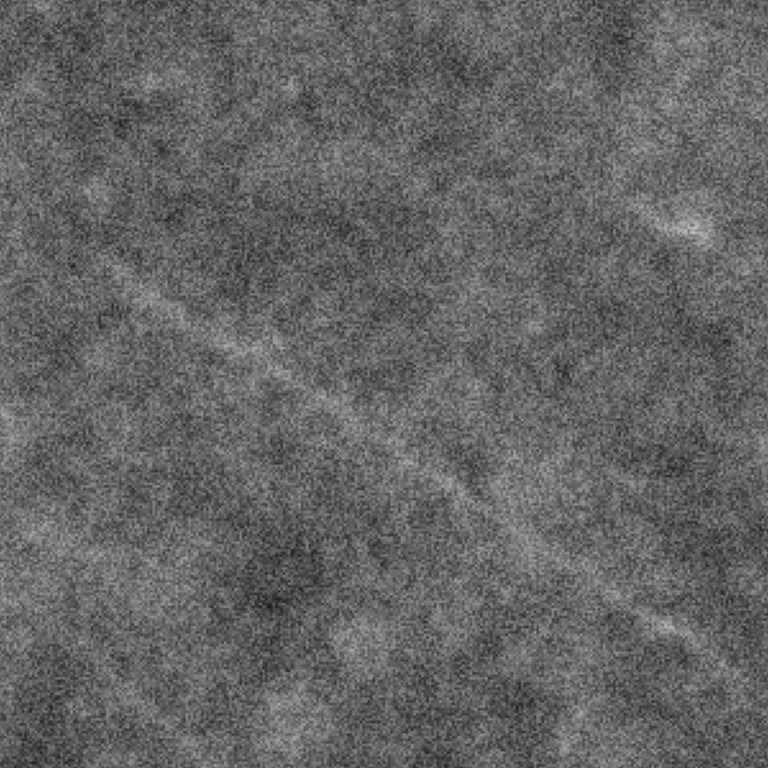
Give the GLSL for this texture, as a Shadertoy shader.

```glsl
const float BASE_GRAY = 0.393;
const float GRAIN_CELLS = 300.0;
const float GRAIN_CONTRAST = 0.19;
const int CLOUD_OCTAVES = 4;
const float CLOUD_CELLS = 7.0;
const float CLOUD_CONTRAST = 0.088;
const float SPOT_CELLS = 15.0;
const float SPOT_SHARE = 0.3;
const float SPOT_GLOW = 0.11;
const float FIBRE_WIDTH = 0.013;
const float WOBBLE = 0.028;

// Fibres: start and end
const int FIBRES = 4;
const vec4 FIBRE_ENDS[FIBRES] = vec4[](
    vec4(0.08, 0.69, 1.02, 0.09),
    vec4(0.09, 0.16, 0.28, -0.01),
    vec4(0.84, 0.74, 0.93, 0.69),
    vec4(0.64, 0.09, 0.71, 0.18));
const float FIBRE_GLOW[FIBRES] = float[](0.105, 0.10, 0.11, 0.075);

// Patches: centre, radius, brightness
const int PATCHES = 6;
const vec4 PATCH_SHAPES[PATCHES] = vec4[](
    vec4(0.475, 0.165, 0.050, 0.11),
    vec4(0.375, 0.040, 0.070, 0.11),
    vec4(0.690, 0.060, 0.065, -0.07),
    vec4(0.390, 0.240, 0.050, -0.06),
    vec4(0.040, 0.040, 0.055, -0.05),
    vec4(0.870, 0.180, 0.035, 0.07));

// Integer hash giving two values from 0 to 1
vec2 hash2(vec2 cell, uint seed) {
    uvec2 q = uvec2(ivec2(cell) + 4096) * uvec2(1597u, 3571u);
    uint h = (q.x ^ (q.y << 8)) + seed * 7919u;
    h = (h ^ (h >> 16)) * 73244475u;
    h = (h ^ (h >> 15)) * 73244475u;
    h ^= h >> 16;
    return vec2(h & 65535u, h >> 16) / 65535.0;
}

// Smooth noise with two independent channels
vec2 noise2(vec2 p, uint seed) {
    vec2 cell = floor(p);
    vec2 f = fract(p);
    f = f * f * (3.0 - 2.0 * f);
    vec2 low = mix(hash2(cell, seed), hash2(cell + vec2(1, 0), seed), f.x);
    vec2 high = mix(hash2(cell + vec2(0, 1), seed), hash2(cell + 1.0, seed), f.x);
    return mix(low, high, f.y);
}

float clouds(vec2 p) {
    float sum = 0.0;
    float scale = CLOUD_CELLS;
    mat2 turn = mat2(0.8, 0.6, -0.6, 0.8);
    for (int i = 0; i < CLOUD_OCTAVES; i++) {
        p = turn * p;
        sum += noise2(p * scale, uint(i + 1)).x - 0.5;
        scale *= 2.05;
    }
    return sum;
}

// Soft bright dots scattered on a jittered grid
float spots(vec2 p) {
    vec2 cell = floor(p * SPOT_CELLS);
    float glow = 0.0;
    for (int y = -1; y <= 1; y++)
    for (int x = -1; x <= 1; x++) {
        vec2 id = cell + vec2(x, y);
        vec2 kind = hash2(id, 21u);
        vec2 offset = p * SPOT_CELLS - id - hash2(id, 22u);
        float radius = mix(0.14, 0.28, kind.y);
        float strength = step(kind.x, SPOT_SHARE) * mix(1.0, 0.5, kind.y);
        glow += strength * exp(-dot(offset, offset) / (radius * radius));
    }
    return glow;
}

float segmentDistance(vec2 p, vec2 a, vec2 b) {
    vec2 along = b - a;
    float t = clamp(dot(p - a, along) / dot(along, along), 0.0, 1.0);
    return length(p - a - along * t);
}

void mainImage(out vec4 fragColor, in vec2 fragCoord) {
    vec2 uv = fragCoord / iResolution.xy;
    vec2 warped = uv + WOBBLE * (noise2(uv * 9.0, 11u) - 0.5)
                     + 0.6 * WOBBLE * (noise2(uv * 30.0, 12u) - 0.5);

    float gray = BASE_GRAY + CLOUD_CONTRAST * clouds(uv) + SPOT_GLOW * spots(warped);

    // Broken, wavering fibres
    float breakup = mix(0.55, 1.3, noise2(uv * 18.0, 13u).x);
    for (int i = 0; i < FIBRES; i++) {
        float d = segmentDistance(warped, FIBRE_ENDS[i].xy, FIBRE_ENDS[i].zw) / FIBRE_WIDTH;
        gray += FIBRE_GLOW[i] * breakup * exp(-d * d);
    }

    // Ragged light and dark patches
    vec2 ragged = warped + 0.05 * (noise2(uv * 20.0, 14u) - 0.5);
    for (int i = 0; i < PATCHES; i++) {
        vec4 shape = PATCH_SHAPES[i];
        float d = length(ragged - shape.xy) / shape.z;
        gray += shape.w * (1.0 - smoothstep(0.5, 1.25, d));
    }

    // Fine grain
    vec2 grain = noise2(uv * GRAIN_CELLS, 15u);
    gray += GRAIN_CONTRAST * (grain.x + grain.y - 1.0);

    fragColor = vec4(vec3(clamp(gray, 0.0, 1.0)), 1.0);
}
```
